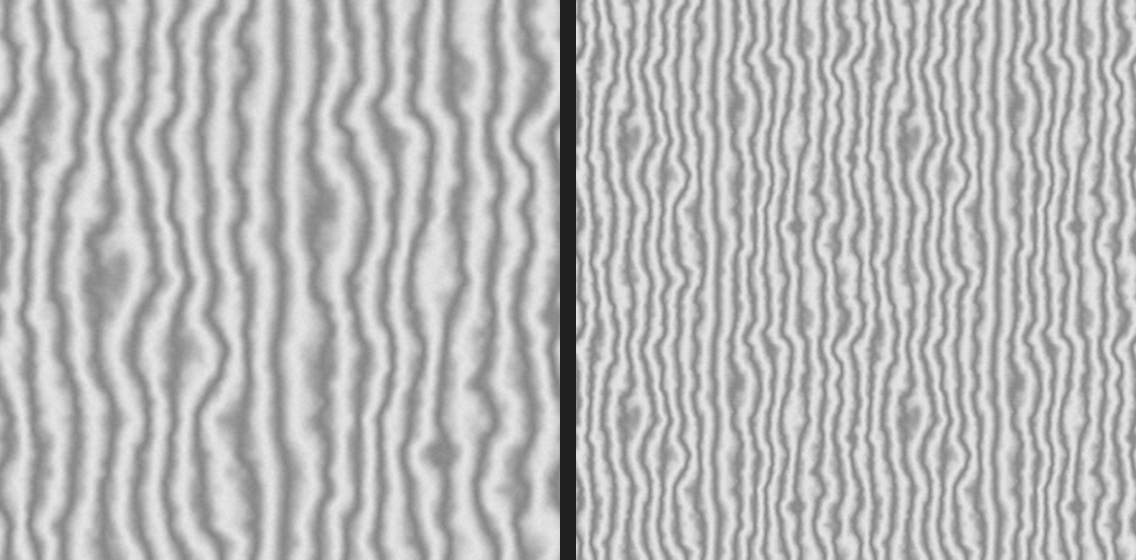
Left: one tile. Right: repeated 2 by 2.
Reproduce this pattern procedurally as a Shadertoy shader.

```glsl
// Sixteen soft grey vertical bands, bent by wrapping noise, with a fine grain.

const float TAU = 6.2831853;
const float BANDS = 16.0;        // dark bands across the tile
const float WARP_CELLS = 8.0;    // coarsest noise cells per side
const float WARP_AMOUNT = 1.75;  // displacement, in band spacings
const float GRAIN_CELLS = 220.0;
const float GRAIN_AMOUNT = 0.035;
const vec3 DARK = vec3(0.54);
const vec3 LIGHT = vec3(0.885);

float hash(vec2 p, float seed) {
    return fract(sin(dot(p, vec2(127.1, 311.7)) + seed * 17.3) * 43758.5453);
}

// Value noise that repeats after a whole number of cells.
float wrappedNoise(vec2 uv, float cells, float seed) {
    vec2 p = uv * cells;
    vec2 cell = floor(p);
    vec2 f = fract(p);
    f = f * f * (3.0 - 2.0 * f);
    vec2 a = mod(cell, cells);
    vec2 b = mod(cell + 1.0, cells);
    float low = mix(hash(a, seed), hash(vec2(b.x, a.y), seed), f.x);
    float high = mix(hash(vec2(a.x, b.y), seed), hash(b, seed), f.x);
    return mix(low, high, f.y);
}

// Layered wrapping noise, centred on zero.
float wrappedFbm(vec2 uv, float cells, float seed) {
    float sum = 0.0;
    float total = 0.0;
    float weight = 1.0;
    for (int octave = 0; octave < 4; octave++) {
        sum += weight * (wrappedNoise(uv, cells, seed + float(octave)) - 0.5);
        total += weight;
        weight *= 0.46;
        cells *= 2.0;
    }
    return sum / total;
}

// Smooth band profile: 0 in the dark cores, 1 in the light ones.
float bandProfile(float phase) {
    float wave = 0.5 - 0.5 * cos(TAU * phase);
    return pow(wave, 0.82);
}

// The warp relaxes beside the middle band, which runs nearly straight.
float warpStrength(float x) {
    return mix(0.4, 1.0, smoothstep(0.0, 0.07, abs(x - 0.5)));
}

void mainImage(out vec4 fragColor, in vec2 fragCoord) {
    vec2 uv = fragCoord / iResolution.xy;

    // Bent bands
    float warp = WARP_AMOUNT * wrappedFbm(uv, WARP_CELLS, 3.0);
    float phase = BANDS * uv.x + warp * warpStrength(uv.x);
    vec3 color = mix(DARK, LIGHT, bandProfile(phase));

    // Fine grain
    color += GRAIN_AMOUNT * (wrappedNoise(uv, GRAIN_CELLS, 11.0) - 0.5);

    fragColor = vec4(color, 1.0);
}
```
